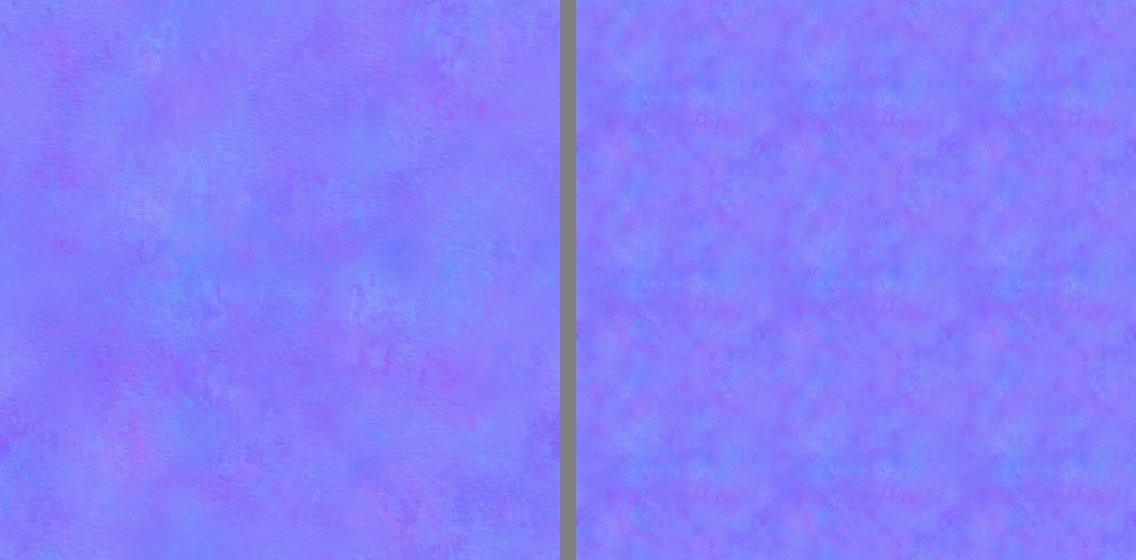
Left: one tile. Right: repeated 3 by 3.
This texture map is drawn by a WebGL 1 fragment shader. Its source:

```glsl
precision highp float;
// Seamless normal map of weathered plaster: soft clouds, ragged flaking patches and fine grain.
uniform vec2 u_resolution;

const vec2 MEAN_TILT = vec2(0.022, -0.013);
const vec2 PINK_AXIS = vec2(0.13, -0.21);   // violet when positive, azure when negative
const vec2 LIGHT_AXIS = vec2(0.11, 0.09);   // paler when positive, deeper when negative
const float GRAIN_STEP = 0.0016;

float hash(vec2 p, float seed) {
  return fract(sin(dot(p, vec2(127.1, 311.7)) + seed * 74.7) * 43758.5453);
}

// Value noise that wraps after a whole number of cells.
float noise(vec2 uv, vec2 cells, float seed) {
  vec2 p = uv * cells;
  vec2 i = floor(p);
  vec2 f = p - i;
  f = f * f * f * (f * (f * 6.0 - 15.0) + 10.0);
  vec2 a = mod(i, cells);
  vec2 b = mod(i + 1.0, cells);
  return mix(mix(hash(a, seed), hash(vec2(b.x, a.y), seed), f.x),
             mix(hash(vec2(a.x, b.y), seed), hash(b, seed), f.x), f.y);
}

// Layered noise centred on zero.
float fbm(vec2 uv, vec2 cells, float gain, float seed) {
  float sum = 0.0;
  float total = 0.0;
  float amp = 1.0;
  for (int i = 0; i < 5; i++) {
    sum += amp * (noise(uv, cells, seed + float(i)) - 0.5);
    total += amp;
    amp *= gain;
    cells *= 2.0;
  }
  return sum / total;
}

// Fine trowelled surface with scattered shallow dents.
float grainHeight(vec2 uv) {
  float dent = smoothstep(0.72, 0.9, noise(uv, vec2(84.0, 116.0), 74.0));
  return noise(uv, vec2(120.0, 160.0), 71.0)
       + 0.7 * noise(uv, vec2(220.0, 256.0), 72.0)
       + 0.6 * noise(uv, vec2(52.0, 70.0), 73.0)
       - 0.8 * dent;
}

vec2 grainSlope(vec2 uv) {
  float h = grainHeight(uv);
  return vec2(h - grainHeight(uv + vec2(GRAIN_STEP, 0.0)),
              h - grainHeight(uv + vec2(0.0, GRAIN_STEP)));
}

// Broad clouds: one part returns twice over the tile, the other once.
vec2 cloudTilt(vec2 uv) {
  float lean = 0.5 * fbm(uv * 2.0, vec2(3.0), 0.55, 3.0)
             + 0.36 * fbm(uv, vec2(5.0, 4.0), 0.55, 13.0);
  float light = 0.8 * fbm(uv, vec2(6.0, 5.0), 0.55, 23.0);
  return lean * PINK_AXIS + light * LIGHT_AXIS;
}

// One layer of flaked paint with crisp, ragged borders inside loose regions.
vec2 patchTilt(vec2 uv, float seed) {
  float region = fbm(uv, vec2(6.0), 0.5, seed);
  float ragged = fbm(uv, vec2(30.0, 25.0), 0.75, seed + 7.0);
  float streak = fbm(uv, vec2(110.0, 16.0), 0.5, seed + 14.0);
  float edge = region + ragged + 0.3 * streak - 0.13;
  float mask = smoothstep(0.0, 0.03, edge);
  float lean = noise(uv, vec2(9.0), seed + 21.0) - 0.5;
  float light = noise(uv, vec2(11.0), seed + 22.0) - 0.5;
  return mask * (lean * PINK_AXIS * 0.4 + light * LIGHT_AXIS * 0.65);
}

// Small soft flecks of stronger tilt, gathered where the clouds lean most.
vec2 fleckTilt(vec2 uv, vec2 cloud) {
  float fleck = smoothstep(0.06, 0.2, fbm(uv, vec2(72.0, 54.0), 0.6, 91.0));
  float gather = smoothstep(0.01, 0.035, length(cloud));
  float side = smoothstep(-0.01, 0.01, cloud.x - cloud.y) * 2.0 - 1.0;
  return fleck * gather * side * PINK_AXIS * 0.22;
}

void main() {
  vec2 uv = gl_FragCoord.xy / u_resolution;

  vec2 cloud = cloudTilt(uv);
  vec2 tilt = MEAN_TILT + cloud + fleckTilt(uv, cloud);
  for (int i = 0; i < 3; i++) {
    tilt += patchTilt(uv, 120.0 + 40.0 * float(i));
  }

  // Grain fades in and out so that some areas stay smooth.
  float rough = smoothstep(-0.2, 0.2, fbm(uv, vec2(8.0), 0.55, 61.0));
  tilt += grainSlope(uv) * mix(0.018, 0.075, rough);

  float z = sqrt(max(0.0, 1.0 - 4.0 * dot(tilt, tilt)));
  gl_FragColor = vec4(0.5 + tilt, 0.485 + 0.5 * z, 1.0);
}
```
